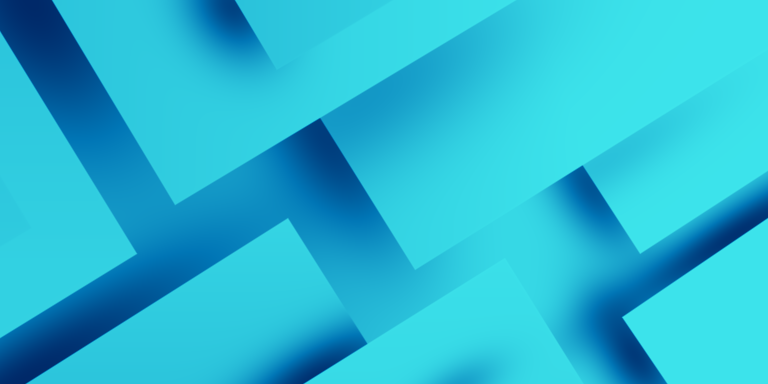
Reproduce this background procedurally as a WebGL 2 fragment shader.

```glsl
#version 300 es
precision highp float;
// Overlapping tilted cyan panels with soft navy shadows between them.

uniform vec2 u_resolution;
out vec4 fragColor;

const float SHADOW_LIGHT = 0.16;  // light level in the deepest shadow
const float SHADOW_TILT = 32.0;   // degrees, shared by all shadow blobs
const float FLOOR_LEFT = 0.66;    // light of the floor under the panels
const float FLOOR_RIGHT = 0.85;
const float MAX_LIGHT = 0.89;
const float RIM = 0.012;          // faint highlight on the panel edges

// Which way a panel extends from its corner, along its tilted axes
const vec2 UP_RIGHT = vec2(1.0, 1.0);
const vec2 UP_LEFT = vec2(-1.0, 1.0);
const vec2 DOWN_LEFT = vec2(-1.0, -1.0);
const vec2 DOWN_RIGHT = vec2(1.0, -1.0);

// Position relative to a point, in axes turned by an angle
vec2 toLocal(vec2 p, vec2 origin, float degrees) {
    float a = radians(degrees);
    vec2 axis = vec2(cos(a), sin(a));
    vec2 d = p - origin;
    return vec2(dot(d, axis), dot(d, vec2(-axis.y, axis.x)));
}

// Darkens a light level with a tilted Gaussian blob
float shade(float light, vec2 p, vec2 center, vec2 radii, float strength) {
    vec2 d = toLocal(p, center, SHADOW_TILT) / radii;
    return mix(light, SHADOW_LIGHT, strength * exp(-dot(d, d)));
}

// Lays a right-angled panel over the layers below it
float panel(float below, float light, vec2 p, vec2 corner, float degrees, vec2 facing) {
    vec2 q = toLocal(p, corner, degrees) * facing;
    float inside = min(q.x, q.y);
    float pixel = 1.0 / u_resolution.y;
    float rim = RIM * exp(-abs(inside) / 0.003);
    return mix(below, light + rim, smoothstep(-pixel, pixel, inside));
}

// Maps a light level to navy, blue or cyan
vec3 palette(float light) {
    float red = max(0.0, 0.55 * (light - 0.46));
    float blue = min(0.25 + light, 0.49 + 0.483 * light);
    return vec3(red, light, blue);
}

// Floor with the shadows that fall on it
float floorLight(vec2 p) {
    float light = mix(FLOOR_LEFT, FLOOR_RIGHT, smoothstep(0.65, 1.35, p.x));
    light = shade(light, p, vec2(0.08, 1.0), vec2(0.25, 0.42), 1.0);
    light = shade(light, p, vec2(0.05, 0.0), vec2(0.62, 0.14), 1.0);
    light = shade(light, p, vec2(0.846, 0.648), vec2(0.14, 0.31), 0.85);
    light = shade(light, p, vec2(1.536, 0.518), vec2(0.09, 0.19), 0.75);
    light = shade(light, p, vec2(1.927, 0.395), vec2(0.42, 0.075), 0.95);
    return shade(light, p, vec2(1.654, 0.075), vec2(0.09, 0.18), 0.9);
}

// Panels of the lower half and the left side
float lowerPanels(float light, vec2 p) {
    float left = 0.82 - 0.08 * max(0.0, p.y - 0.3);
    light = panel(light, left, p, vec2(0.357, 0.339), 31.6, UP_LEFT);
    light = panel(light, left - 0.02, p, vec2(0.083, 0.406), 31.0, UP_LEFT);

    float middle = 0.77 + 0.15 * p.y;
    middle = shade(middle, p, vec2(0.815, 0.01), vec2(0.25, 0.09), 0.95);
    light = panel(light, middle, p, vec2(0.75, 0.432), 32.3, DOWN_LEFT);

    float front = 0.855 + 0.06 * p.y;
    front = shade(front, p, vec2(1.185, -0.02), vec2(0.13, 0.06), 0.35);
    light = panel(light, front, p, vec2(1.315, 0.328), 32.0, DOWN_LEFT);
    return panel(light, MAX_LIGHT, p, vec2(1.62, 0.174), 34.2, DOWN_RIGHT);
}

// Panels of the upper half, stacked from right to left
float upperPanels(float light, vec2 p) {
    float right = shade(MAX_LIGHT, p, vec2(1.56, 0.57), vec2(0.32, 0.08), 0.18);
    light = panel(light, right, p, vec2(1.667, 0.339), 33.0, UP_RIGHT);

    float middle = min(MAX_LIGHT, 0.72 + 0.1 * p.x + 0.03 * p.y);
    middle = shade(middle, p, vec2(0.96, 0.75), vec2(0.45, 0.18), 0.36);
    light = panel(light, middle, p, vec2(1.081, 0.297), 32.0, UP_RIGHT);

    float left = 0.76 + 0.09 * p.x;
    left = shade(left, p, vec2(0.604, 0.987), vec2(0.11, 0.15), 0.85);
    light = panel(light, left, p, vec2(0.456, 0.466), 31.0, UP_RIGHT);

    float top = 0.68 + 0.13 * p.x;
    return panel(light, top, p, vec2(0.721, 0.818), 31.0, UP_RIGHT);
}

void main() {
    vec2 p = gl_FragCoord.xy / u_resolution.y;
    float light = upperPanels(lowerPanels(floorLight(p), p), p);
    fragColor = vec4(palette(light), 1.0);
}
```
